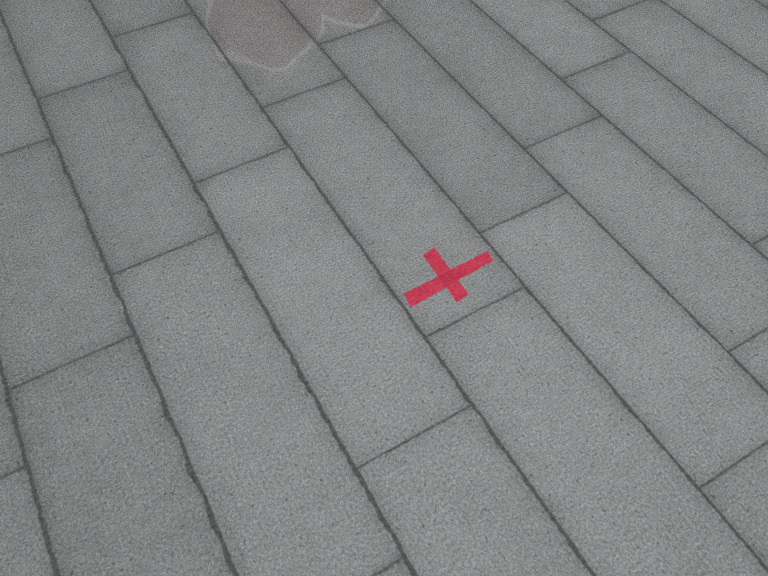
This texture is drawn by a WebGL 1 fragment shader. Its source:

```glsl
precision highp float;
// Grey granite paving seen at a slant, with a red tape cross on one slab.
// A perspective map gives ground coordinates; staggered joints, slab tones,
// stone grain and dirt are then built from distances and gradient noise.
uniform vec2 u_resolution;

vec2 hash2(vec2 c) {
  vec2 h = vec2(dot(c, vec2(127.1, 311.7)), dot(c, vec2(269.5, 183.3)));
  return fract(sin(h) * 43758.55) * 2.0 - 1.0;
}

float gradientNoise(vec2 p) {
  vec2 i = floor(p), f = fract(p);
  vec2 s = f * f * f * (f * (f * 6.0 - 15.0) + 10.0);
  float a = dot(hash2(i), f);
  float b = dot(hash2(i + vec2(1, 0)), f - vec2(1, 0));
  float c = dot(hash2(i + vec2(0, 1)), f - vec2(0, 1));
  float d = dot(hash2(i + 1.0), f - 1.0);
  return mix(mix(a, b, s.x), mix(c, d, s.x), s.y);
}

// Strip of tape from a to b whose half width runs from r.x to r.y
float tapeDistance(vec2 p, vec2 a, vec2 b, vec2 r) {
  vec2 axis = normalize(b - a), q = p - a;
  float len = length(b - a), along = dot(q, axis);
  float across = abs(axis.x * q.y - axis.y * q.x);
  float halfWidth = mix(r.x, r.y, clamp(along / len, 0.0, 1.0));
  return max(across - halfWidth, abs(along - 0.5 * len) - 0.5 * len);
}

void main() {
  // Canvas position in units of height, measured down from the top
  vec2 p = gl_FragCoord.xy / u_resolution.y;
  p.y = u_resolution.y / u_resolution.y - p.y;
  float pixel = 1.0 / u_resolution.y;

  // Ground coordinates: u counts rows of slabs, v runs along them
  float scale = 0.165 + 0.1456 * p.y;
  float u = (p.x - 0.321 - 0.7105 * p.y) / scale;
  float v = (4.132 - p.x) / scale;
  vec2 ground = vec2(u, v * 0.5);
  float age = 1.0 - smoothstep(-1.5, 1.5, u);

  // Long seams, rougher toward the older left side
  float wobble = gradientNoise(ground * vec2(3.0, 5.0)) + 0.6 * gradientNoise(ground * 19.0);
  float seamU = u + wobble * mix(0.008, 0.025, age);
  float row = floor(seamU);
  float seam = abs(fract(seamU + 0.5) - 0.5) * scale * 0.8;

  // Cross joints: two slab lengths alternate and each row is shifted
  float run = v - 1.17 * row - 8.95 + wobble * 0.02;
  float m = mod(run, 10.18);
  float joint = min(min(m, abs(m - 4.61)), 10.18 - m);
  joint *= scale / sqrt(1.0 + 0.0212 * v * v);
  vec2 slab = vec2(row, 2.0 * floor(run / 10.18) + step(4.61, m));

  // Broad light, slab tone and stone grain
  vec2 fromLight = p - vec2(0.8, 0.62);
  float tone = 0.548 - 0.07 * dot(fromLight, fromLight);
  tone += 0.016 * hash2(slab + 7.0).x;
  tone += 0.025 * gradientNoise(ground * 2.3 + slab * 3.7);
  tone += 0.03 * gradientNoise(ground * 9.0);
  float grain = gradientNoise(ground * 44.0 + 5.0);
  float fineGrain = gradientNoise(ground * 83.0 + 31.0);
  tone += 0.11 * grain + 0.14 * fineGrain;
  tone -= 0.09 * smoothstep(0.28, 0.5, gradientNoise(ground * 31.0 + 17.0));
  vec3 color = tone * vec3(0.995, 1.003, 1.006);

  // Dried puddle with a pale rim on the far slabs
  vec2 bend = 0.025 * vec2(gradientNoise(p * 17.0), gradientNoise(p * 17.0 + 40.0));
  float puddle = min(length((p + bend - vec2(0.46, 0.01)) * vec2(1.0, 0.9)) - 0.1,
                     length(p + bend - vec2(0.6, -0.03)) - 0.075);
  color *= mix(vec3(1.0), vec3(0.99, 0.95, 0.95), 1.0 - smoothstep(-0.02, 0.01, puddle));
  color += 0.055 * (1.0 - smoothstep(0.001, 0.004 + pixel, abs(puddle)));

  // Dirt beside the joints, then the dark gaps themselves
  float dirt = 0.075 * exp(-seam / 0.014) + 0.05 * exp(-joint / 0.012);
  color -= dirt * (1.0 + 0.7 * wobble);
  float seamWidth = mix(0.0085, 0.012, age) * scale * (1.0 + 0.7 * wobble);
  float jointWidth = 0.007 * scale * (1.0 + 0.8 * wobble);
  float gap = max(1.0 - smoothstep(-pixel, pixel * 1.3, seam - seamWidth),
                  0.8 * (1.0 - smoothstep(-pixel, pixel * 1.3, joint - jointWidth)));
  color = mix(color, vec3(0.3, 0.305, 0.305) + 0.12 * grain, gap * 0.8);

  // Two strips of tape, worn by the stone beneath
  float longTape = tapeDistance(p, vec2(0.707, 0.522), vec2(0.851, 0.444), vec2(0.0135, 0.0095));
  float shortTape = tapeDistance(p, vec2(0.744, 0.436), vec2(0.803, 0.518), vec2(0.012, 0.012));
  float tape = min(longTape, shortTape) + 0.002 * gradientNoise(p * 90.0);
  vec3 red = vec3(0.76, 0.23, 0.32) + 0.09 * grain + 0.06 * gradientNoise(p * 45.0);
  red *= longTape < 0.0 && shortTape < 0.0 ? 0.94 : 1.0;
  color = mix(color, red, 0.96 * (1.0 - smoothstep(-pixel, pixel, tape)));

  gl_FragColor = vec4(clamp(color, 0.0, 1.0), 1.0);
}
```
